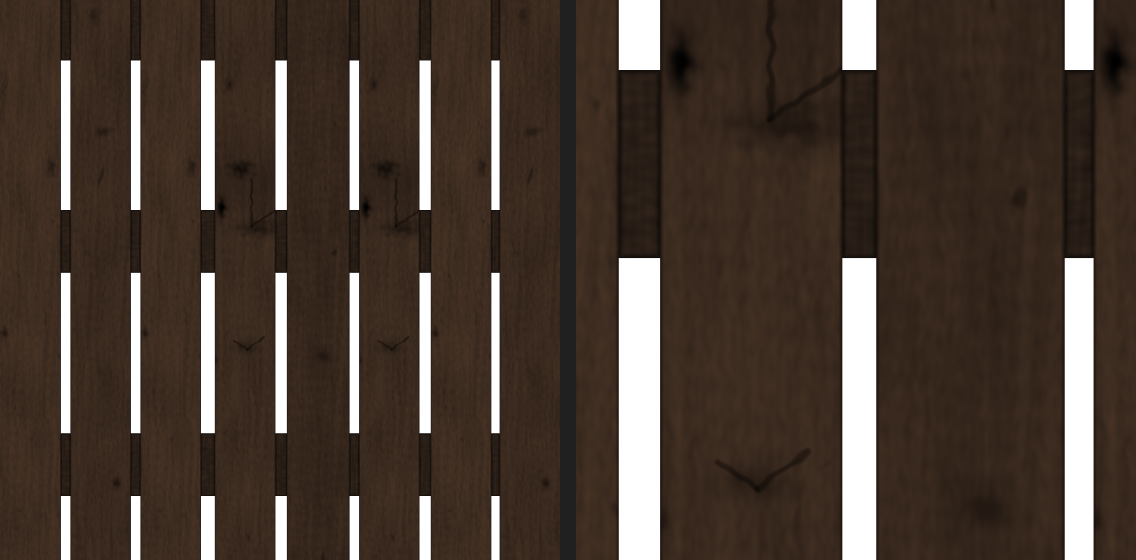
Left: the whole. Right: its middle third, enlarged.
Write a WebGL 2 fragment shader that draws this texture.

```glsl
#version 300 es
precision highp float;
// Dark wooden pallet: eight upright boards with uneven white gaps, crossed by
// three darker beams seen through the gaps. Four kinds of board recur, each with
// its own tint, gradient-noise grain, elliptical knots and thin cracks.

uniform vec2 u_resolution;
out vec4 outColor;

const vec3 WOOD = vec3(0.235, 0.169, 0.123);
const vec3 BEAM = vec3(0.150, 0.110, 0.082);
const vec3 BACKDROP = vec3(1.0);
const float BEAM_HALF = 0.056;
const float EDGE_WIDTH = 0.0026;   // dark rim along boards and beams
const float GRAIN = 0.20;
const float MOTTLE = 0.16;
const float SPECKLE = 0.17;

const int GAPS = 7;
const float GAP_X[GAPS] = float[](0.1172, 0.2422, 0.3711, 0.5020, 0.6328, 0.7591, 0.8848);
const float GAP_WIDTH[GAPS] = float[](0.0172, 0.0172, 0.0247, 0.0202, 0.0172, 0.0200, 0.0146);
const float BEAM_Y[3] = float[](0.1702, 0.5690, 0.9480);
const int BOARD_KIND[8] = int[](0, 1, 0, 2, 3, 2, 0, 1);
const float KIND_TINT[4] = float[](1.04, 0.95, 0.98, 0.88);

// Knots: position within the board, then radii; and kind with darkness
const int KNOTS = 11;
const vec4 KNOT[KNOTS] = vec4[](
    vec4(0.091, 0.703, 0.007, 0.014), vec4(0.008, 0.405, 0.006, 0.008),
    vec4(0.043, 0.971, 0.009, 0.010), vec4(0.060, 0.765, 0.012, 0.008),
    vec4(0.083, 0.137, 0.007, 0.008), vec4(0.026, 0.850, 0.006, 0.010),
    vec4(0.048, 0.698, 0.019, 0.013), vec4(0.012, 0.629, 0.007, 0.015),
    vec4(0.080, 0.592, 0.035, 0.012), vec4(0.055, 0.380, 0.020, 0.009),
    vec4(0.066, 0.365, 0.013, 0.012));
const vec2 KNOT_LOOK[KNOTS] = vec2[](
    vec2(0, 0.40), vec2(0, 0.50), vec2(1, 0.28), vec2(1, 0.35), vec2(1, 0.50), vec2(2, 0.45),
    vec2(2, 0.60), vec2(2, 1.00), vec2(2, 0.40), vec2(2, 0.32), vec2(3, 0.35));
// Cracks on boards of kind 2, from xy to zw
const vec4 CRACK[4] = vec4[](
    vec4(0.066, 0.680, 0.066, 0.596), vec4(0.066, 0.596, 0.108, 0.625),
    vec4(0.034, 0.392, 0.058, 0.376), vec4(0.058, 0.376, 0.088, 0.398));

vec2 hashGradient(vec2 cell) {
    vec2 h = vec2(dot(cell, vec2(127.1, 311.7)), dot(cell, vec2(269.5, 183.3)));
    return 2.0 * fract(sin(h) * 43758.55) - 1.0;
}

float gradientNoise(vec2 p) {
    vec2 i = floor(p), f = p - i;
    vec2 u = f * f * f * (f * (f * 6.0 - 15.0) + 10.0);
    vec2 e = vec2(0.0, 1.0);
    float low = mix(dot(hashGradient(i), f), dot(hashGradient(i + e.yx), f - e.yx), u.x);
    float high = mix(dot(hashGradient(i + e), f - e), dot(hashGradient(i + 1.0), f - 1.0), u.x);
    return mix(low, high, u.y);
}

float segmentDistance(vec2 p, vec2 a, vec2 b) {
    vec2 ab = b - a;
    return length(p - a - ab * clamp(dot(p - a, ab) / dot(ab, ab), 0.0, 1.0));
}

// Brightness of a board at p, measured from its left edge
float boardShade(vec2 p, int kind) {
    vec2 seed = p + float(kind) * vec2(3.7, 5.3);
    float bend = gradientNoise(seed * vec2(30.0, 12.0));
    float shade = 1.0 + GRAIN * gradientNoise(seed * vec2(130.0, 9.0) + bend);
    shade += MOTTLE * gradientNoise(seed * vec2(22.0, 9.0));
    shade += SPECKLE * gradientNoise(seed * vec2(240.0, 95.0));

    // Sparse dark flecks drawn out along the grain
    float fleck = gradientNoise(seed * vec2(75.0, 38.0) + 2.0 * bend);
    shade -= 0.30 * smoothstep(0.36, 0.65, fleck);

    vec2 warp = vec2(gradientNoise(seed * 90.0), gradientNoise(seed * 90.0 + 17.0));
    for (int i = 0; i < KNOTS; i++) {
        if (int(KNOT_LOOK[i].x) != kind) continue;
        vec2 q = (p - KNOT[i].xy) / KNOT[i].zw + 0.9 * warp;
        shade *= 1.0 - KNOT_LOOK[i].y * exp(-dot(q, q));
    }
    if (kind == 2) {
        for (int i = 0; i < 4; i++) {
            float d = segmentDistance(p + 0.004 * warp, CRACK[i].xy, CRACK[i].zw);
            shade *= 1.0 - 0.38 * smoothstep(0.0030, 0.0005, d);
        }
        float stain = smoothstep(0.13, 0.0, abs(p.y - 0.67));
        shade *= 1.0 - stain * (0.12 + 0.28 * abs(bend));
    }
    return shade * KIND_TINT[kind];
}

void main() {
    vec2 uv = gl_FragCoord.xy / u_resolution;
    vec2 pixel = 1.0 / u_resolution;

    // Nearest gap, and the board this point lies on
    float gap = 1.0, left = 0.0;
    int board = 0;
    for (int i = 0; i < GAPS; i++) {
        float halfWidth = 0.5 * GAP_WIDTH[i];
        gap = min(gap, abs(uv.x - GAP_X[i]) - halfWidth);
        if (uv.x > GAP_X[i]) { board = i + 1; left = GAP_X[i] + halfWidth; }
    }
    float beam = 1.0;
    for (int i = 0; i < 3; i++) beam = min(beam, abs(uv.y - BEAM_Y[i]) - BEAM_HALF);

    vec3 wood = WOOD * boardShade(vec2(uv.x - left, uv.y), BOARD_KIND[board]);
    wood *= 1.0 - 0.45 * smoothstep(EDGE_WIDTH, 0.0, gap);

    // Beam with short cross grain, shadowed along its rim
    float rib = gradientNoise(uv * vec2(70.0, 190.0)) + gradientNoise(uv * vec2(230.0, 25.0));
    float rim = smoothstep(-EDGE_WIDTH * 1.4, 0.0, max(gap, beam));
    vec3 beamWood = BEAM * (1.06 + 0.28 * rib) * (1.0 - 0.5 * rim);

    float beamMask = smoothstep(0.5, -0.5, beam / pixel.y);
    float gapMask = smoothstep(0.5, -0.5, gap / pixel.x);
    outColor = vec4(mix(wood, mix(BACKDROP, beamWood, beamMask), gapMask), 1.0);
}
```
